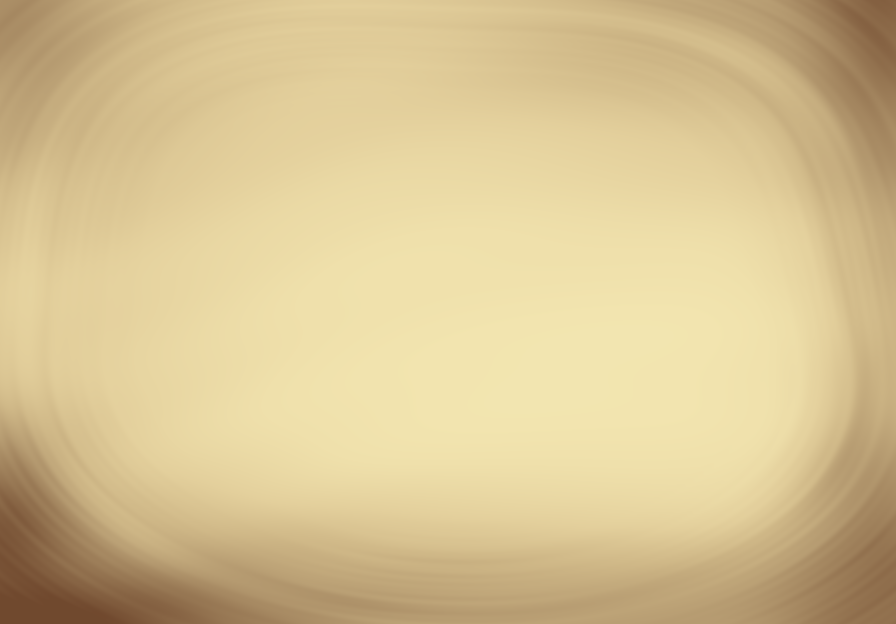
A WebGL 1 fragment shader for this background:

```glsl
precision highp float;
uniform vec2 u_resolution;

const vec3 CREAM  = vec3(0.962, 0.914, 0.705);
const vec3 BUTTER = vec3(0.937, 0.878, 0.670);
const vec3 SAND   = vec3(0.890, 0.812, 0.610);
const vec3 STRAW  = vec3(0.812, 0.720, 0.530);
const vec3 KHAKI  = vec3(0.710, 0.605, 0.440);
const vec3 UMBER  = vec3(0.590, 0.465, 0.325);
const vec3 SIENNA = vec3(0.440, 0.285, 0.180);

const float BASE_TONE = 0.25;
const float OVAL_POWER = 2.6;      // roundness of the brushed frame
const float BRISTLE_DEPTH = 0.16;
const float WASH_DEPTH = 0.10;
const float EDGE_WOBBLE = 0.008;

float bell(float d, float width) {
  return exp(-d * d / (width * width));
}

float blob(vec2 p, vec2 center, vec2 size) {
  vec2 q = (p - center) / size;
  return exp(-dot(q, q));
}

// Soft arc of paint at a given oval radius, fading along the angle
float arcStroke(float radius, float angle, float atRadius, float width,
                float atAngle, float tightness) {
  return bell(radius - atRadius, width) * exp((cos(angle - atAngle) - 1.0) * tightness);
}

// Fine grooves following the oval; whole angle multiples avoid a seam
float bristles(float radius, float angle) {
  float bend = 1.3 * sin(angle * 2.0 + 0.7) + 0.8 * sin(angle * 5.0);
  float sum = 0.0;
  float freq = 43.0;
  float amp = 0.5;
  for (int i = 0; i < 5; i++) {
    float k = float(i);
    sum += amp * sin(radius * freq + bend * (1.0 + k) + k * 2.1)
               * (0.6 + 0.4 * sin(angle * (3.0 + k) + k * 1.7));
    freq *= 1.57;
    amp *= 0.8;
  }
  return sum;
}

// Broad faint diagonal sweeps
float wash(vec2 p) {
  float across = p.y - 0.28 * p.x;
  return 0.6 * sin(across * 19.0 + 1.2 * sin(p.x * 5.0))
       + 0.4 * sin(across * 41.0 + 2.0 * sin(p.x * 7.0 + 1.0));
}

// Darkness from 0 (cream) to 6 (sienna)
float vignette(vec2 p) {
  float tone = BASE_TONE;
  tone += 3.6 * bell(p.y, 0.19);
  tone += 1.5 * bell(1.0 - p.y, 0.40);
  tone += 1.5 * bell(p.x, 0.30);
  tone += 2.5 * bell(1.0 - p.x, 0.11);
  // Corners
  tone += 1.2 * blob(p, vec2(0.0, 1.0), vec2(0.12, 0.25));
  tone += 1.8 * blob(p, vec2(0.82, 1.02), vec2(0.30, 0.28));
  tone += 2.5 * blob(p, vec2(0.0, 0.22), vec2(0.10, 0.14));
  tone += 0.8 * blob(p, vec2(0.12, -0.02), vec2(0.18, 0.08));
  tone += 0.8 * blob(p, vec2(0.97, 0.24), vec2(0.12, 0.12));
  tone -= 1.2 * blob(p, vec2(1.0, 0.0), vec2(0.08, 0.12));
  return tone;
}

vec3 paint(float tone) {
  vec3 color = mix(CREAM, BUTTER, clamp(tone, 0.0, 1.0));
  color = mix(color, SAND, clamp(tone - 1.0, 0.0, 1.0));
  color = mix(color, STRAW, clamp(tone - 2.0, 0.0, 1.0));
  color = mix(color, KHAKI, clamp(tone - 3.0, 0.0, 1.0));
  color = mix(color, UMBER, clamp(tone - 4.0, 0.0, 1.0));
  return mix(color, SIENNA, clamp(tone - 5.0, 0.0, 1.0));
}

void main() {
  vec2 uv = gl_FragCoord.xy / u_resolution;
  vec2 p = uv * 2.0 - 1.0;
  vec2 oval = pow(abs(p) + 1e-4, vec2(OVAL_POWER));
  float radius = pow(oval.x + oval.y, 1.0 / OVAL_POWER);
  float angle = atan(p.y, p.x + 1e-5);

  // Grooves grow toward the frame and ruffle the dark edges
  float rim = smoothstep(0.6, 1.0, radius);
  float groove = bristles(radius, angle) * rim;
  float tone = vignette(uv + normalize(p + 1e-4) * groove * EDGE_WOBBLE);
  tone += groove * BRISTLE_DEPTH + wash(uv) * WASH_DEPTH;

  // Loose strokes: light ones subtract, dark ones add
  tone -= 0.50 * arcStroke(radius, angle, 0.97, 0.045, 0.95, 9.0);
  tone -= 0.25 * arcStroke(radius, angle, 0.94, 0.060, 2.80, 6.0);
  tone -= 0.50 * arcStroke(radius, angle, 0.92, 0.050, -2.40, 14.0);
  tone -= 0.30 * arcStroke(radius, angle, 0.79, 0.070, -0.40, 7.0);
  tone += 0.35 * arcStroke(radius, angle, 0.95, 0.040, -0.45, 20.0);

  gl_FragColor = vec4(paint(tone), 1.0);
}
```
